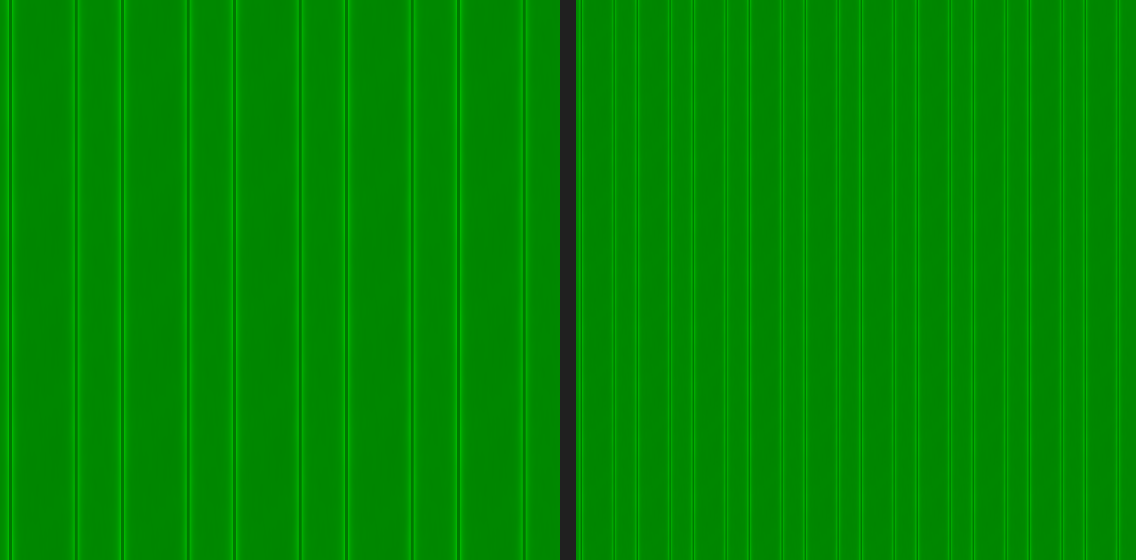
Left: one tile. Right: repeated 2 by 2.
Give the GLSL for this texture, as a Shadertoy shader.

```glsl
// Green panelling: wide and narrow vertical boards parted by dark grooves with
// glowing lips. Wrapped distances place the grooves; gradient noise that wraps
// in every repeat adds faint smears and uneven shine.

const float REPEATS = 5.0;            // repeats across and down
const float GROOVE_A = 0.094;         // groove centres within one repeat
const float GROOVE_B = 0.680;
const float GROOVE_HALF = 0.0027;     // half width, in canvas units
const float GROOVE_SOFT = 0.0006;     // softness of the groove wall
const float GLOW_LENGTH = 0.0044;     // falloff of the lip glow
const float GLOW_GAIN = 0.21;
const float GLOW_WEAR = 0.22;         // uneven shine along the lips
const float SMEAR_GAIN = 0.010;       // broad stains on the boards
const float STREAK_GAIN = 0.006;      // fine vertical grain
const float NARROW_LIFT = 0.006;      // narrow boards are slightly lighter
const vec3 BOARD = vec3(0.0, 0.527, 0.0);
const vec3 GROOVE = vec3(0.0, 0.465, 0.0);
const vec3 GLOW = vec3(0.0, 1.0, 0.0);

// Random unit vector for a lattice point
vec2 gradientAt(vec2 cell, vec2 period) {
    vec2 p = mod(cell, period);
    vec3 h = fract(p.xyx * vec3(0.1031, 0.1030, 0.0973));
    h += dot(h, h.yzx + 33.33);
    float angle = 6.28318 * fract((h.x + h.y) * h.z);
    return vec2(cos(angle), sin(angle));
}

// Gradient noise that wraps after a whole number of cells
float wrapNoise(vec2 p, vec2 period) {
    vec2 i = floor(p), f = p - i;
    vec2 u = f * f * f * (f * (f * 6.0 - 15.0) + 10.0);
    vec2 e = vec2(1.0, 0.0);
    float a = dot(gradientAt(i, period), f);
    float b = dot(gradientAt(i + e.xy, period), f - e.xy);
    float c = dot(gradientAt(i + e.yx, period), f - e.yx);
    float d = dot(gradientAt(i + e.xx, period), f - e.xx);
    return mix(mix(a, b, u.x), mix(c, d, u.x), u.y);
}

// Noise with a given number of cells in each repeat
float tileNoise(vec2 tile, vec2 cells) {
    return wrapNoise(tile * cells, cells);
}

// Wrapped distance to a groove centre, in canvas units
float grooveDistance(float x, float centre) {
    return abs(fract(x - centre + 0.5) - 0.5) / REPEATS;
}

void mainImage(out vec4 fragColor, in vec2 fragCoord) {
    vec2 tile = fragCoord / iResolution.xy * REPEATS;
    float soft = max(GROOVE_SOFT, 0.5 / iResolution.x);
    float distA = grooveDistance(tile.x, GROOVE_A);
    float distB = grooveDistance(tile.x, GROOVE_B);

    // Boards with stains and grain
    float x = fract(tile.x);
    float narrow = 1.0 - step(GROOVE_A, x) * step(x, GROOVE_B);
    float smear = tileNoise(tile, vec2(3.0, 2.0)) + 0.5 * tileNoise(tile, vec2(7.0, 5.0));
    float streak = tileNoise(tile, vec2(29.0, 4.0));
    float shade = NARROW_LIFT * narrow + SMEAR_GAIN * smear + STREAK_GAIN * streak;
    vec3 color = BOARD + GLOW * shade;

    // Glow spreading outward from both lips of each groove
    float shine = 1.0 + GLOW_WEAR * tileNoise(tile, vec2(5.0, 3.0));
    float glowA = exp(-max(distA - GROOVE_HALF, 0.0) / GLOW_LENGTH);
    float glowB = exp(-max(distB - GROOVE_HALF, 0.0) / GLOW_LENGTH);
    color += GLOW * GLOW_GAIN * shine * (glowA + glowB);

    // Dark groove floors
    float wall = smoothstep(-soft, soft, min(distA, distB) - GROOVE_HALF);
    color = mix(GROOVE, color, wall);

    fragColor = vec4(color, 1.0);
}
```
